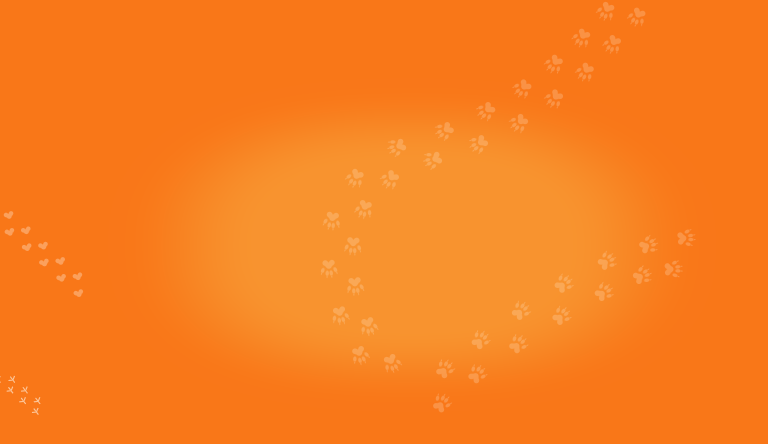
This background is drawn by a Shadertoy shader. Its source:

```glsl
// Orange backdrop with a soft oval glow, crossed by pale animal tracks.
// Paw prints step along cubic curves; small pads and bird feet follow straight rows.
// Lengths are hundredths of the canvas height, measured from the lower left.

const vec3 BASE_COLOR = vec3(0.975, 0.466, 0.095);
const vec3 GLOW_COLOR = vec3(0.973, 0.578, 0.184);
const vec3 PRINT_COLOR = vec3(1.0, 0.97, 0.92);
const vec2 GLOW_CENTER = vec2(92.8, 44.8);
const vec2 GLOW_RADII = vec2(56.5, 31.0);
const float GLOW_POWER = 2.4;    // above 2 squares off the oval
const float PAW_ALPHA = 0.21;
const float PAD_ALPHA = 0.32;
const float BIRD_ALPHA = 0.60;
const float PAD_SCALE = 0.80;
const vec2 PAW_LEAN = vec2(0.75, 1.25);    // turns paws towards the vertical

float pixelSize;

float coverage(float d) {
    return clamp(0.5 - d / pixelSize, 0.0, 1.0);
}

float smoothUnion(float a, float b, float k) {
    float h = max(k - abs(a - b), 0.0) / k;
    return min(a, b) - 0.25 * h * h * k;
}

float ellipse(vec2 p, vec2 r) {
    return (length(p / r) - 1.0) * min(r.x, r.y);
}

float segment(vec2 p, vec2 a, vec2 b) {
    vec2 ab = b - a;
    return length(p - a - ab * clamp(dot(p - a, ab) / dot(ab, ab), 0.0, 1.0));
}

vec2 rotate(vec2 p, float angle) {
    float c = cos(angle), s = sin(angle);
    return vec2(c * p.x - s * p.y, s * p.x + c * p.y);
}

// Local frame with +y along the heading
vec2 faceAlong(vec2 p, vec2 heading) {
    vec2 h = normalize(heading);
    return vec2(dot(p, vec2(h.y, -h.x)), dot(p, h));
}

// Pad: two rear lobes and one in front
float padShape(vec2 p) {
    p.x = abs(p.x);
    float rear = length(p - vec2(0.75, -0.35)) - 0.62;
    float front = length(p - vec2(0.0, 0.3)) - 0.68;
    return smoothUnion(rear, front, 0.5);
}

// Paw: pad, mirrored toes and claw tips
float pawShape(vec2 p) {
    float d = padShape(p + vec2(0.0, 0.9));
    p.x = abs(p.x);
    for (int i = 0; i < 2; i++) {
        float side = float(i);
        vec2 toe = mix(vec2(0.45, 1.08), vec2(1.42, 0.38), side);
        vec2 q = rotate(p - toe, mix(0.1, 0.4, side));
        d = min(d, ellipse(q, vec2(0.38, 0.58)));
        d = min(d, ellipse(q - vec2(0.0, 0.8), vec2(0.12, 0.22)));
    }
    return d;
}

// Bird foot: three front toes and a short rear one
float birdShape(vec2 p) {
    float d = segment(p, vec2(0.0, -0.6), vec2(0.0, 0.85));
    p.x = abs(p.x);
    return min(d, segment(p, vec2(0.0), vec2(0.75, 0.45))) - 0.13;
}

// Cubic through four knots, reached at u = 0, 1, 2 and 3
vec2 curveThrough(vec2 a, vec2 b, vec2 c, vec2 d, float u) {
    float u1 = u - 1.0, u2 = u - 2.0, u3 = u - 3.0;
    return (-a * u1 * u2 * u3 + d * u * u1 * u2) / 6.0
         + (b * u * u2 * u3 - c * u * u1 * u3) * 0.5;
}

float pawTrail(vec2 p, vec2 a, vec2 b, vec2 c, vec2 d, int steps, int count) {
    float ink = 0.0;
    for (int i = 0; i < count; i++) {
        float u = 3.0 * float(i) / float(steps);
        vec2 offset = p - curveThrough(a, b, c, d, u);
        if (dot(offset, offset) > 12.0) continue;
        vec2 heading = curveThrough(a, b, c, d, u + 0.05) - curveThrough(a, b, c, d, u - 0.05);
        ink = max(ink, coverage(pawShape(faceAlong(offset, heading * PAW_LEAN))));
    }
    return ink;
}

void mainImage(out vec4 fragColor, in vec2 fragCoord) {
    pixelSize = 100.0 / iResolution.y;
    vec2 p = fragCoord * pixelSize;

    // Glow with a faint wide halo
    vec2 g = pow(abs(p - GLOW_CENTER) / GLOW_RADII, vec2(GLOW_POWER));
    float r = pow(g.x + g.y, 1.0 / GLOW_POWER);
    float glow = 0.94 * (1.0 - smoothstep(0.6, 1.17, r)) + 0.06 * (1.0 - smoothstep(0.5, 1.5, r));
    vec3 color = mix(BASE_COLOR, GLOW_COLOR, glow);

    // Paw trail: outer and inner feet descending, then heading right
    float paws = pawTrail(p, vec2(136.5, 97.5), vec2(124.8, 85.6), vec2(109.5, 75.0), vec2(89.4, 66.9), 6, 7);
    paws = max(paws, pawTrail(p, vec2(80.0, 59.9), vec2(74.1, 46.8), vec2(75.5, 32.4), vec2(81.1, 20.0), 4, 5));
    paws = max(paws, pawTrail(p, vec2(143.5, 96.2), vec2(131.8, 83.8), vec2(116.9, 72.3), vec2(97.5, 64.0), 6, 6));
    paws = max(paws, pawTrail(p, vec2(97.5, 64.0), vec2(82.0, 52.9), vec2(80.0, 35.6), vec2(88.3, 18.2), 6, 7));
    paws = max(paws, pawTrail(p, vec2(99.5, 9.2), vec2(116.7, 22.5), vec2(136.0, 34.2), vec2(151.6, 39.4), 6, 7));
    paws = max(paws, pawTrail(p, vec2(100.2, 16.9), vec2(117.3, 30.0), vec2(136.7, 41.2), vec2(154.5, 46.4), 6, 7));

    // Two straight rows each of small pads and bird feet
    float pads = 0.0, birds = 0.0;
    for (int row = 0; row < 2; row++) {
        for (int i = -row; i < 5; i++) {
            float n = float(i), k = float(row);
            vec2 pad = p - vec2(2.0, 51.5) - n * vec2(3.88, -3.45) - k * vec2(0.2, -3.8);
            if (i >= 0) pads = max(pads, coverage(PAD_SCALE * padShape(faceAlong(pad, vec2(0.3, -1.0)) / PAD_SCALE)));
            vec2 foot = p - vec2(2.9, 14.4) - n * vec2(2.85, -2.4) - k * vec2(-0.4, -2.4);
            if (i < 3) birds = max(birds, coverage(birdShape(faceAlong(foot, vec2(-0.6, 0.8)))));
        }
    }

    float ink = max(max(paws * PAW_ALPHA, pads * PAD_ALPHA), birds * BIRD_ALPHA);
    fragColor = vec4(mix(color, PRINT_COLOR, ink), 1.0);
}
```
